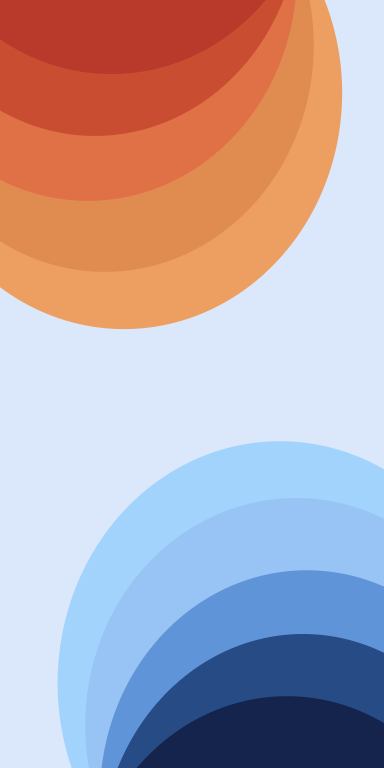
This background is drawn by a Shadertoy shader. Its source:

```glsl
// Draws nested warm discs at the top left and cool discs at the bottom right on pale blue.

#define LAYERS 5
#define CANVAS_HEIGHT 2.0
#define EDGE_SOFTNESS 1.0
#define BACKDROP vec3(0.859, 0.907, 0.982)

// Ellipses, outermost first: centre.xy, radii.xy (canvas width = 1)
const vec4 warmShapes[LAYERS] = vec4[](
    vec4(0.323, 1.758, 0.568, 0.615),
    vec4(0.273, 1.883, 0.544, 0.591),
    vec4(0.229, 2.068, 0.544, 0.591),
    vec4(0.247, 2.237, 0.536, 0.591),
    vec4(0.290, 2.398, 0.544, 0.591));

const vec4 coolShapes[LAYERS] = vec4[](
    vec4(0.729, 0.221, 0.579, 0.630),
    vec4(0.771, 0.112, 0.549, 0.591),
    vec4(0.799, -0.076, 0.539, 0.591),
    vec4(0.789, -0.242, 0.529, 0.591),
    vec4(0.747, -0.404, 0.536, 0.591));

// Fill colours, outermost first
const vec3 warmColors[LAYERS] = vec3[](
    vec3(0.925, 0.624, 0.380),
    vec3(0.878, 0.549, 0.314),
    vec3(0.878, 0.439, 0.275),
    vec3(0.788, 0.306, 0.192),
    vec3(0.725, 0.227, 0.169));

const vec3 coolColors[LAYERS] = vec3[](
    vec3(0.631, 0.827, 0.992),
    vec3(0.592, 0.769, 0.957),
    vec3(0.376, 0.580, 0.847),
    vec3(0.149, 0.294, 0.522),
    vec3(0.078, 0.141, 0.298));

// Approximate signed distance to an axis-aligned ellipse
float ellipseDistance(vec2 p, vec4 shape) {
    vec2 offset = p - shape.xy;
    float scaled = length(offset / shape.zw);
    float slope = length(offset / (shape.zw * shape.zw));
    return scaled * (scaled - 1.0) / max(slope, 1e-4);
}

// Smooth coverage of an ellipse, from 0 outside to 1 inside
float coverage(vec2 p, vec4 shape, float pixel) {
    float softness = EDGE_SOFTNESS * pixel;
    return clamp(0.5 - ellipseDistance(p, shape) / softness, 0.0, 1.0);
}

void mainImage(out vec4 fragColor, in vec2 fragCoord) {
    float pixel = CANVAS_HEIGHT / iResolution.y;
    vec2 p = fragCoord * pixel;
    vec3 color = BACKDROP;

    // Stack both groups from the outside in
    for (int i = 0; i < LAYERS; i++) {
        color = mix(color, warmColors[i], coverage(p, warmShapes[i], pixel));
        color = mix(color, coolColors[i], coverage(p, coolShapes[i], pixel));
    }

    fragColor = vec4(color, 1.0);
}
```
